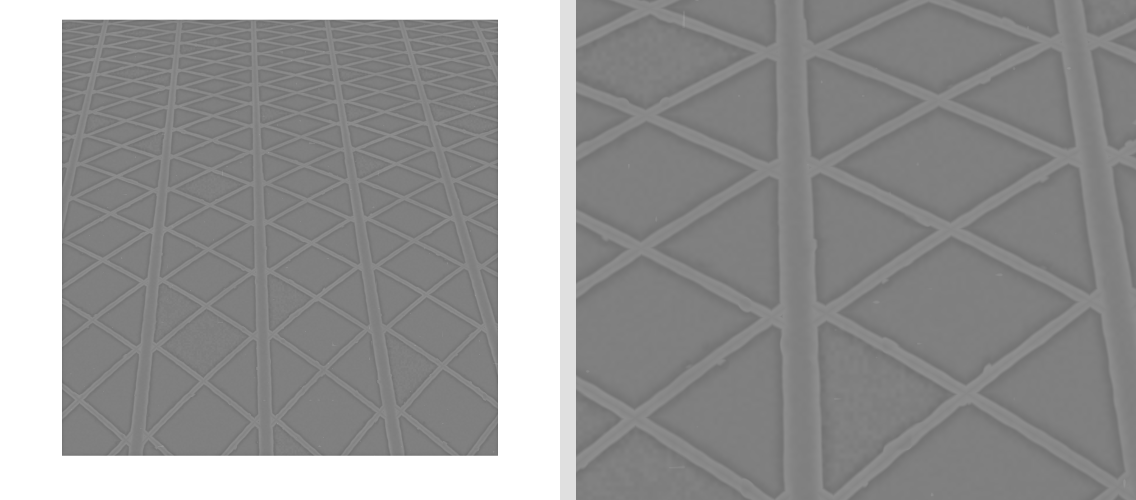
Left: the whole. Right: its middle third, enlarged.
Reproduce this pattern procedurally as a Shadertoy shader.

```glsl
const float PANEL_SIDE = 0.872;         // share of canvas height
const float PANEL_CENTER_Y = 0.5247;
const vec2 STRIP_ORIGIN = vec2(0.439, 0.030);   // x of middle strip: at top, drift downward
const vec2 STRIP_SPACING = vec2(0.1686, 0.1319);// gap between strips: at top, growth downward
const float HORIZON = 0.4073;           // height of the row horizon above the panel
const float ROW_START = 0.826;
const float ROW_STEP = 0.1306;
const vec2 ROW_BEND = vec2(0.09, -0.04);// tilt and curvature of the rows across columns
const float CORNER_INSET = 0.085;       // gap from strip centre to lattice corners
const vec2 STRIP_HALF = vec2(0.036, 0.056);     // far, near; in columns
const vec2 RIB_HALF = vec2(0.0021, 0.0064);     // far, near; in panel units
const float HALO = 0.0058;
const float LIGHT_RELIEF = 0.050;
const float DARK_RELIEF = 0.046;
const float BASE_GRAY = 0.5;
const float GRAIN = 0.010;

float hash(vec2 p) {
    vec3 q = fract(vec3(p.xyx) * 0.1031);
    q += dot(q, q.yzx + 33.33);
    return fract((q.x + q.y) * q.z);
}

float noise(vec2 p) {
    vec2 i = floor(p), f = fract(p);
    f = f * f * (3.0 - 2.0 * f);
    return mix(mix(hash(i), hash(i + vec2(1, 0)), f.x),
               mix(hash(i + vec2(0, 1)), hash(i + vec2(1, 1)), f.x), f.y);
}

// Panel position to (column, row) on the receding floor
vec2 floorCoord(vec2 p) {
    float down = 1.0 - p.y;
    float u = (p.x - STRIP_ORIGIN.x - STRIP_ORIGIN.y * down)
            / (STRIP_SPACING.x + STRIP_SPACING.y * down);
    float c = u - 0.5;
    float v = (1.0 / (down + HORIZON) - ROW_START) / ROW_STEP;
    return vec2(u, v - c * (ROW_BEND.x + ROW_BEND.y * c));
}

float toNearestInteger(float x) {
    return abs(x - round(x));
}

// Signed distance to strips and diagonal ribs; also gives a tile id
float latticeDistance(vec2 p, out vec2 tileId) {
    const float E = 0.0005;
    float down = 1.0 - p.y;
    vec2 uv = floorCoord(p);
    vec2 dx = (floorCoord(p + vec2(E, 0)) - uv) / E;
    vec2 dy = (floorCoord(p + vec2(0, E)) - uv) / E;
    vec2 gradU = vec2(dx.x, dy.x), gradV = vec2(dx.y, dy.y);

    float stretch = 1.0 / (1.0 - 2.0 * CORNER_INSET);
    float across = (fract(uv.x) - CORNER_INSET) * stretch;
    float rise = uv.y - across + 0.5;
    float fall = uv.y + across + 0.5;
    float ribs = min(toNearestInteger(rise) / length(gradV - gradU * stretch),
                     toNearestInteger(fall) / length(gradV + gradU * stretch));
    ribs -= mix(RIB_HALF.x, RIB_HALF.y, down);

    float stripHalf = mix(STRIP_HALF.x, STRIP_HALF.y, smoothstep(0.0, 0.55, down));
    float strips = (toNearestInteger(uv.x) - stripHalf) / length(gradU);

    tileId = vec2(floor(rise) + 17.0 * floor(uv.x), floor(fall)) + 100.0;
    return min(ribs, strips);
}

void mainImage(out vec4 fragColor, in vec2 fragCoord) {
    vec2 canvas = fragCoord / iResolution.y;
    vec2 center = vec2(0.5 * iResolution.x / iResolution.y, PANEL_CENTER_Y);
    vec2 p = (canvas - center) / PANEL_SIDE + 0.5;
    float pixel = 1.0 / (iResolution.y * PANEL_SIDE);
    vec2 inset = 0.5 - abs(p - 0.5);
    float border = min(inset.x, inset.y);
    vec2 q = clamp(p, 0.0, 1.0);

    // Worn edges: slight waviness and a few chips
    vec2 tileId;
    float d = latticeDistance(q, tileId);
    float wear = 0.0016 * (noise(q * 90.0) - 0.5);
    wear += 0.0025 * smoothstep(0.82, 0.95, noise(q * 65.0 + 40.0));
    d -= wear * (1.3 - q.y);

    // Raised edge: light inside, dark outside, fading to the base gray
    float edge = max(pixel, 0.0015);
    float outside = smoothstep(-edge, edge, d);
    float fade = exp(-d * d / (HALO * HALO));
    float patchy = 0.75 + 0.5 * noise(q * 16.0);
    float relief = mix(LIGHT_RELIEF * patchy, -DARK_RELIEF, outside) * fade;

    // Fine grain, rougher on some tiles, with rare specks
    float rough = 1.0 + 1.6 * step(0.88, hash(tileId)) * step(0.0, d);
    float grain = GRAIN * rough * (noise(q * 280.0) - 0.5);
    float speck = 0.05 * smoothstep(0.965, 0.995, noise(q * 95.0 + 7.0));
    float rim = -0.06 * exp(-max(border, 0.0) / 0.003);

    float gray = BASE_GRAY + relief + grain + speck + rim;
    float panel = smoothstep(-0.5 * pixel, 0.5 * pixel, border);
    fragColor = vec4(vec3(mix(1.0, gray, panel)), 1.0);
}
```
